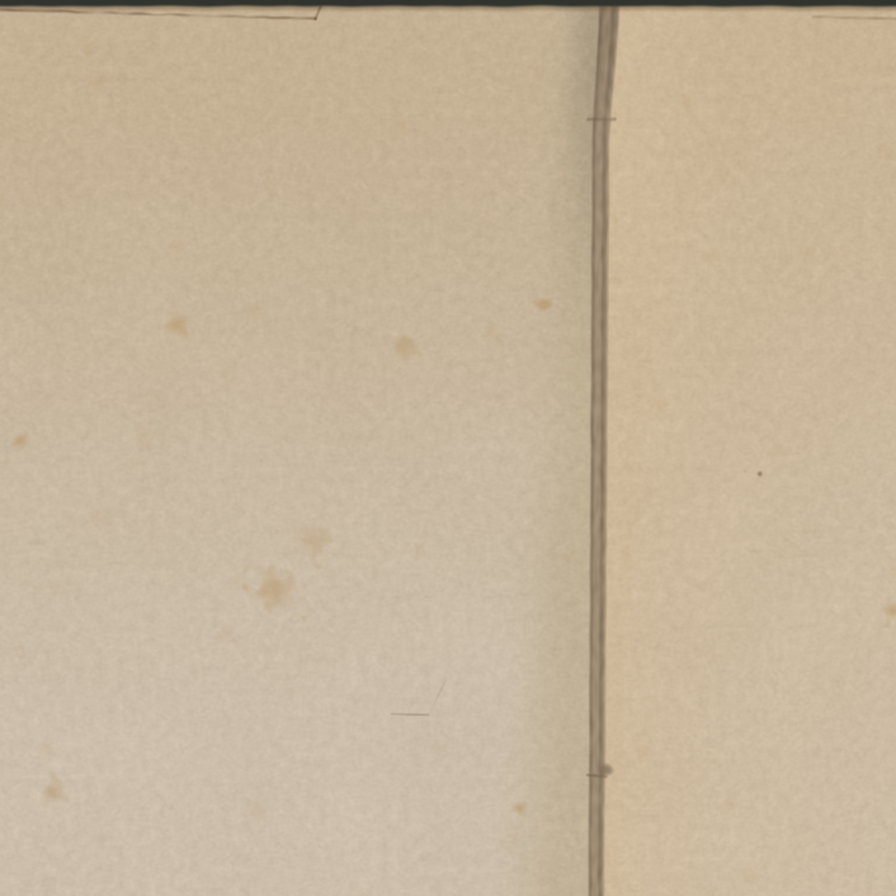
This texture is drawn by a WebGL 2 fragment shader. Its source:

```glsl
#version 300 es
precision highp float;
// Aged blank book pages with a dark gutter, foxing stains and a worn top edge.
uniform vec2 u_resolution;
out vec4 fragColor;

const vec3 PAPER_LOW = vec3(0.800, 0.744, 0.668);
const vec3 PAPER_HIGH = vec3(0.770, 0.694, 0.578);
const vec3 PAPER_WARM = vec3(0.808, 0.724, 0.598);
const vec3 FOLD_SHADE = vec3(0.742, 0.680, 0.565);
const vec3 GUTTER_DARK = vec3(0.450, 0.390, 0.315);
const vec3 GUTTER_LIGHT = vec3(0.620, 0.545, 0.450);
const vec3 STAIN = vec3(0.690, 0.550, 0.350);
const vec3 INK = vec3(0.420, 0.330, 0.230);
const vec3 BACKDROP = vec3(0.190, 0.205, 0.175);

vec2 hash2(vec2 p) {
  vec3 q = fract(p.xyx * vec3(0.1031, 0.1030, 0.0973));
  q += dot(q, q.yzx + 33.33);
  return fract((q.xx + q.yz) * q.zy);
}

float corner(vec2 cell, vec2 offset, vec2 f) {
  return dot(hash2(cell + offset) * 2.0 - 1.0, f - offset);
}

float gradientNoise(vec2 p) {
  vec2 i = floor(p), f = fract(p);
  vec2 u = f * f * f * (f * (f * 6.0 - 15.0) + 10.0);
  float low = mix(corner(i, vec2(0, 0), f), corner(i, vec2(1, 0), f), u.x);
  float high = mix(corner(i, vec2(0, 1), f), corner(i, vec2(1, 1), f), u.x);
  return mix(low, high, u.y);
}

float fbm(vec2 p) {
  float sum = 0.0, gain = 0.5;
  for (int i = 0; i < 4; i++) {
    sum += gain * gradientNoise(p);
    p = p * 2.03 + 17.3;
    gain *= 0.55;
  }
  return sum;
}

// Soft blot with a ragged outline
float blot(vec2 p, vec2 center, float radius) {
  float ragged = 1.0 + 1.2 * gradientNoise(p * 75.0);
  return 1.0 - smoothstep(0.0, 1.2, length(p - center) * ragged / radius);
}

// Soft-edged stroke, worn unevenly along its length
float stroke(vec2 p, vec2 a, vec2 b, float halfWidth, float px) {
  vec2 d = b - a;
  float t = clamp(dot(p - a, d) / dot(d, d), 0.0, 1.0);
  float wander = 0.0015 * gradientNoise(p * 45.0);
  float wear = clamp(0.75 + 1.3 * gradientNoise(p * 38.0 + 5.0), 0.0, 1.0);
  float dist = length(p - a - d * t + wander);
  return wear * (1.0 - smoothstep(0.0, halfWidth * 1.7 + px, dist));
}

// Faint foxing, at most one speck in each grid cell
float foxing(vec2 p, float cells) {
  float sum = 0.0;
  vec2 base = floor(p * cells);
  for (int k = 0; k < 9; k++) {
    vec2 cell = base + vec2(k % 3, k / 3) - 1.0;
    vec2 center = (cell + hash2(cell)) / cells;
    vec2 traits = hash2(cell + 71.0);
    float strength = step(0.55, traits.x) * traits.y;
    sum += strength * blot(p, center, mix(0.004, 0.013, traits.y));
  }
  return sum;
}

vec3 paper(vec2 p, float left, float right) {
  vec3 color = mix(PAPER_LOW, PAPER_HIGH, smoothstep(0.1, 1.0, p.y));
  float rightPage = step(0.5 * (left + right), p.x);
  // Warm glow beside the fold on the right, dull shade on the left
  float warmth = mix(0.35, 0.95, exp(-max(p.x - right, 0.0) * 9.0));
  color = mix(color, PAPER_WARM, rightPage * warmth);
  float shadeStart = mix(0.545, 0.590, p.y);
  float shade = smoothstep(shadeStart, shadeStart + 0.085, p.x);
  color = mix(color, FOLD_SHADE, (1.0 - rightPage) * shade * 0.75);
  float topShade = smoothstep(0.05, 0.0, left - p.x) * smoothstep(0.55, 1.0, p.y);
  color *= 1.0 - 0.12 * topShade * (1.0 - rightPage);
  // Broad mottling and fine fibre grain
  color += vec3(0.020, 0.022, 0.026) * fbm(p * 9.0);
  color += 0.060 * fbm(p * 85.0);
  return color + 0.022 * gradientNoise(p * vec2(190.0, 230.0));
}

void main() {
  vec2 p = gl_FragCoord.xy / u_resolution;
  float px = 1.0 / min(u_resolution.x, u_resolution.y);

  // Gutter edges flare outward near the top
  float flare = smoothstep(0.83, 1.0, p.y);
  float wobble = 0.0008 * gradientNoise(vec2(p.y * 22.0, 3.7));
  float left = mix(0.657, 0.662, p.y) + 0.007 * flare + wobble;
  float right = mix(0.674, 0.681, p.y) + 0.010 * flare + wobble;
  vec3 color = paper(p, left, right);

  // Prominent stains over scattered foxing
  float stains = 0.13 * foxing(p, 13.0);
  stains += 0.42 * blot(p, vec2(0.306, 0.343), 0.025);
  stains += 0.28 * blot(p, vec2(0.349, 0.397), 0.021);
  stains += 0.38 * blot(p, vec2(0.198, 0.638), 0.015);
  stains += 0.34 * blot(p, vec2(0.452, 0.612), 0.016);
  stains += 0.45 * blot(p, vec2(0.022, 0.508), 0.011);
  stains += 0.38 * blot(p, vec2(0.059, 0.116), 0.015);
  stains += 0.50 * blot(p, vec2(0.607, 0.662), 0.009);
  stains += 0.45 * blot(p, vec2(0.580, 0.098), 0.010);
  stains += 0.50 * blot(p, vec2(0.996, 0.318), 0.012);
  color = mix(color, STAIN, min(stains, 0.6));

  // Hairline scratches and a dark fleck
  float marks = 0.30 * stroke(p, vec2(0.437, 0.203), vec2(0.478, 0.202), 0.0008, px);
  marks += 0.15 * stroke(p, vec2(0.481, 0.207), vec2(0.497, 0.240), 0.0008, px);
  marks += 0.60 * blot(p, vec2(0.848, 0.471), 0.005);
  color = mix(color, INK, marks);

  // Gutter: dark left lip, lighter core, thin right lip
  float across = (p.x - left) / (right - left);
  float soft = 0.0012 + px;
  float inside = smoothstep(left - soft, left + soft, p.x) * (1.0 - smoothstep(right - soft, right + soft, p.x));
  float lips = 1.0 - smoothstep(0.0, 0.35, across) + 0.8 * (1.0 - smoothstep(0.0, 0.25, abs(across - 0.72)));
  vec3 gutter = mix(GUTTER_LIGHT, GUTTER_DARK, clamp(lips * 0.7 + 0.3 * flare, 0.0, 1.0));
  gutter += 0.07 * gradientNoise(p * vec2(160.0, 60.0));
  color = mix(color, gutter, inside * 0.94);
  float joints = stroke(p, vec2(0.657, 0.867), vec2(0.686, 0.867), 0.0015, px);
  joints += stroke(p, vec2(0.656, 0.135), vec2(0.676, 0.133), 0.0014, px);
  joints += blot(p, vec2(0.677, 0.141), 0.008);
  color = mix(color, GUTTER_DARK, min(joints, 1.0) * 0.65);

  // Worn top edge with frayed lines, then the backdrop
  float edge = 0.9932 + 0.002 * gradientNoise(vec2(p.x * 24.0, 8.0));
  float fray = 0.5 * smoothstep(edge - 0.008, edge, p.y);
  fray += 0.50 * stroke(p, vec2(0.0, 0.989), vec2(0.352, 0.979), 0.0012, px);
  fray += 0.45 * stroke(p, vec2(0.352, 0.979), vec2(0.358, 0.993), 0.0012, px);
  fray += 0.30 * stroke(p, vec2(0.908, 0.981), vec2(1.0, 0.979), 0.0012, px);
  color = mix(color, INK, min(fray, 0.8));
  color = mix(color, BACKDROP, smoothstep(edge - soft, edge + soft, p.y));
  fragColor = vec4(clamp(color, 0.0, 1.0), 1.0);
}
```
